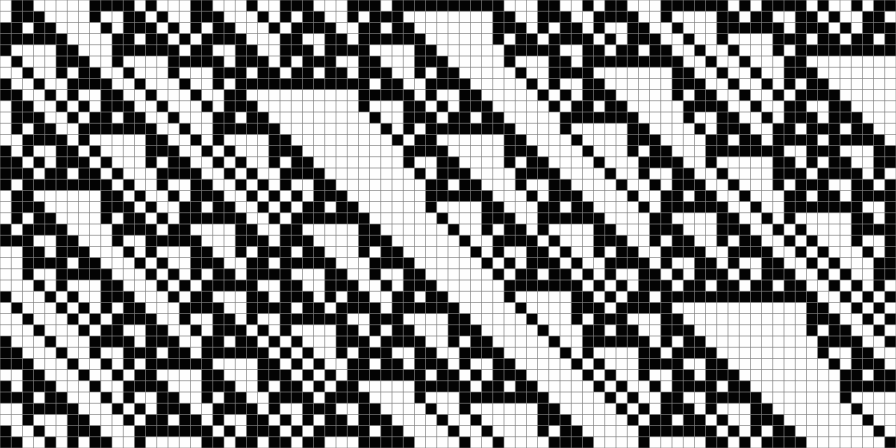
Reproduce this pattern procedurally as a WebGL 2 fragment shader.

```glsl
#version 300 es
precision highp float;
precision highp int;
// Space-time diagram of the cellular automaton rule 120 under a fine grid.
// Each generation is a ring of 96 cells packed into three words, so one step
// is a few bit operations; time runs downwards from a random top row.
uniform vec2 u_resolution;
out vec4 fragColor;

const float ROWS = 40.0;          // generations over the canvas height
const int RING = 96;              // cells in one generation
const float LINE_WIDTH = 0.06;    // in cells
const uint SEED = 2317u;
const vec3 DEAD_COLOR = vec3(0.995);
const vec3 LIVE_COLOR = vec3(0.012);
const vec3 LINE_COLOR = vec3(0.5);

// PCG integer hash: 32 random bits.
uint hashBits(uint n) {
    uint state = n * 747796405u + 2891336453u;
    uint word = ((state >> ((state >> 28) + 4u)) ^ state) * 277803737u;
    return (word >> 22) ^ word;
}

// Rule 120: new cell = left XOR (self AND right).
uvec3 nextGeneration(uvec3 cells) {
    uvec3 left = (cells << 1) | (cells.zxy >> 31);
    uvec3 right = (cells >> 1) | (cells.yzx << 31);
    return left ^ (cells & right);
}

uvec3 firstGeneration(uint seed) {
    return uvec3(hashBits(seed), hashBits(seed + 1u), hashBits(seed + 2u));
}

// State of one column, 0 or 1.
float cellState(uvec3 cells, int column) {
    int c = (column + RING) % RING;
    return float((cells[c / 32] >> uint(c % 32)) & 1u);
}

// Share of a pixel covered by a grid line, per axis.
vec2 lineCoverage(vec2 offset, float width, float pixel) {
    vec2 lower = max(offset - 0.5 * pixel, vec2(-0.5 * width));
    vec2 upper = min(offset + 0.5 * pixel, vec2(0.5 * width));
    return clamp((upper - lower) / pixel, 0.0, 1.0);
}

void main() {
    // Position in cells, measured from the upper left.
    float pixel = ROWS / u_resolution.y;
    vec2 p = vec2(gl_FragCoord.x, u_resolution.y - gl_FragCoord.y) * pixel;
    vec2 corner = floor(p + 0.5);
    vec2 offset = p - corner;
    ivec2 k = ivec2(corner);

    // Generations just above and below the nearest grid corner.
    uvec3 below = firstGeneration(SEED);
    uvec3 above = below;
    for (int row = 0; row < k.y; row++) {
        above = below;
        below = nextGeneration(below);
    }

    // Blend the four cells around the corner by their share of the pixel.
    vec2 share = clamp(offset / pixel + 0.5, 0.0, 1.0);
    float upperLive = mix(cellState(above, k.x - 1), cellState(above, k.x), share.x);
    float lowerLive = mix(cellState(below, k.x - 1), cellState(below, k.x), share.x);
    vec3 color = mix(DEAD_COLOR, LIVE_COLOR, mix(upperLive, lowerLive, share.y));

    // Grid lines on top.
    vec2 cover = lineCoverage(offset, LINE_WIDTH, pixel);
    float grid = 1.0 - (1.0 - cover.x) * (1.0 - cover.y);
    fragColor = vec4(mix(color, LINE_COLOR, grid), 1.0);
}
```
